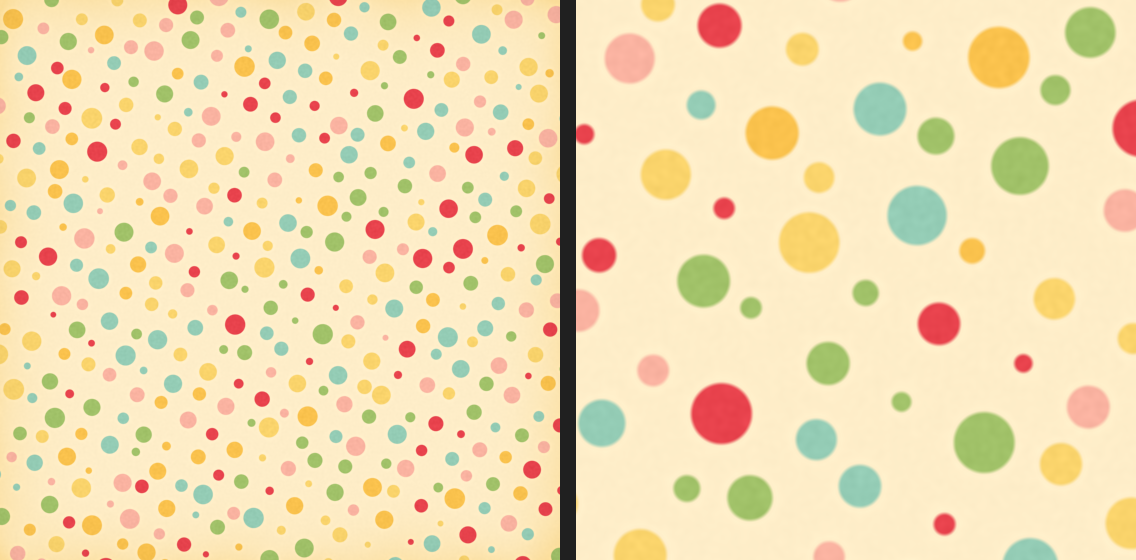
Left: the whole. Right: its middle third, enlarged.
A Shadertoy shader for this pattern:

```glsl
// Scattered candy-coloured polka dots on warm cream paper with toasted edges.

const vec3 PALETTE[6] = vec3[6](
    vec3(0.91, 0.26, 0.30),   // red
    vec3(0.58, 0.80, 0.71),   // teal
    vec3(0.63, 0.76, 0.41),   // green
    vec3(0.98, 0.70, 0.63),   // pink
    vec3(0.98, 0.76, 0.30),   // gold
    vec3(0.98, 0.83, 0.42));  // yellow

vec4 hash4(vec2 p) {
    vec4 q = fract(p.xyxy * vec4(0.1031, 0.1030, 0.0973, 0.1099));
    q += dot(q, q.wzxy + 33.33);
    return fract((q.xxyz + q.yzzw) * q.zywx);
}

float cornerSlope(vec2 cell, vec2 offset) {
    return dot(hash4(cell).xy * 2.0 - 1.0, offset);
}

float gradientNoise(vec2 p) {
    vec2 i = floor(p), f = fract(p);
    vec2 u = f * f * f * (f * (f * 6.0 - 15.0) + 10.0);
    vec2 e = vec2(1.0, 0.0);
    return mix(mix(cornerSlope(i, f), cornerSlope(i + e, f - e), u.x),
               mix(cornerSlope(i + e.yx, f - e.yx), cornerSlope(i + e.xx, f - e.xx), u.x), u.y);
}

// Signed distance to the nearest dot in lattice units; also returns its colour.
float nearestDot(vec2 p, out vec3 dotColor) {
    float nearest = 1e3;
    dotColor = PALETTE[0];
    vec2 home = floor(p);
    for (int y = -1; y <= 1; y++)
    for (int x = -1; x <= 1; x++) {
        vec2 cell = home + vec2(x, y);
        vec4 rnd = hash4(cell + 57.0);

        // Large and small dots alternate so jittered neighbours stay apart.
        bool large = mod(cell.x + cell.y, 2.0) < 0.5;
        float radius = large ? mix(0.24, 0.37, rnd.z) : mix(0.10, 0.26, rnd.z);
        float jitter = large ? 0.17 : 0.22;
        vec2 center = cell + 0.5 + jitter * (rnd.xy * 2.0 - 1.0);

        float d = length(p - center) - radius;
        if (d < nearest) {
            nearest = d;
            dotColor = PALETTE[int(min(rnd.w * 6.0, 5.0))];
        }
    }
    return nearest;
}

void mainImage(out vec4 fragColor, in vec2 fragCoord) {
    float canvas = min(iResolution.x, iResolution.y);
    vec2 uv = fragCoord / canvas;
    vec2 size = iResolution.xy / canvas;

    // Cream paper, unevenly darkened towards the border
    vec2 border = min(uv, size - uv);
    float stain = gradientNoise(uv * 9.0);
    float toast = exp(-border.x * 22.0) + exp(-border.y * 22.0);
    toast = clamp(toast * (0.75 + 0.5 * stain), 0.0, 1.3);
    vec3 color = mix(vec3(0.995, 0.93, 0.785), vec3(0.985, 0.88, 0.645), toast);

    // Dots on a tilted lattice, with a faint pale rim
    const float density = 20.0;
    float tilt = 0.48;
    vec2 p = mat2(cos(tilt), sin(tilt), -sin(tilt), cos(tilt)) * uv * density + 40.0;
    vec3 dotColor;
    float d = nearestDot(p, dotColor) / density;
    float soft = max(0.0015, 0.7 / canvas);
    float ink = 1.0 - smoothstep(-soft, soft, d);
    color += 0.012 * exp(-abs(d - 0.003) * 500.0);
    color = mix(color, dotColor * (1.0 - 0.03 * toast), ink);

    // Fine paper grain, slightly stronger in the ink
    float grain = gradientNoise(uv * 190.0) + 0.5 * gradientNoise(uv * 90.0 + 7.0);
    color += grain * mix(0.010, 0.028, ink);

    fragColor = vec4(clamp(color, 0.0, 1.0), 1.0);
}
```
